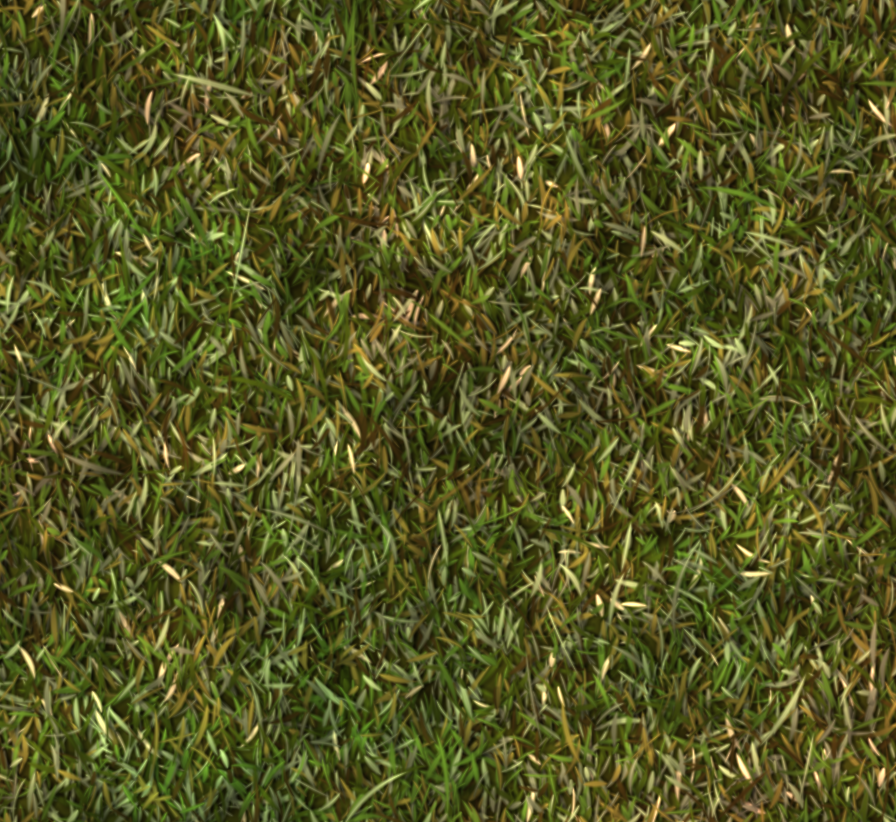
Reproduce this texture procedurally as a WebGL 1 fragment shader.

```glsl
precision highp float;
uniform vec2 u_resolution;

vec4 hash4(vec3 seed) {
  vec4 q = fract(seed.xyzx * vec4(0.1031, 0.1030, 0.0973, 0.1099));
  q += dot(q, q.wzxy + 33.33);
  return fract((q.xxyz + q.yzzw) * q.zywx);
}

float valueNoise(vec2 p) {
  vec2 cell = floor(p);
  vec2 f = fract(p);
  f = f * f * (3.0 - 2.0 * f);
  float bottom = mix(hash4(vec3(cell, 71.0)).x, hash4(vec3(cell + vec2(1.0, 0.0), 71.0)).x, f.x);
  float top = mix(hash4(vec3(cell + vec2(0.0, 1.0), 71.0)).x, hash4(vec3(cell + 1.0, 71.0)).x, f.x);
  return mix(bottom, top, f.y);
}

// Fresh greens, dry browns and pale straw, picked by a 0..1 value
vec3 bladeColor(float pick) {
  vec3 color = vec3(0.23, 0.17, 0.05);
  color = mix(color, vec3(0.24, 0.28, 0.05), step(0.10, pick));
  color = mix(color, vec3(0.33, 0.43, 0.12), step(0.30, pick));
  color = mix(color, vec3(0.48, 0.41, 0.15), step(0.52, pick));
  color = mix(color, vec3(0.46, 0.45, 0.30), step(0.69, pick));
  color = mix(color, vec3(0.61, 0.64, 0.39), step(0.84, pick));
  return mix(color, vec3(0.98, 0.85, 0.58), step(0.978, pick));
}

// Paints one layer of curved, tapered blades over the turf below
vec3 paintBlades(vec3 turf, vec2 p, float layer, float density, float scale) {
  vec2 q = p * scale + hash4(vec3(layer, 5.0, 9.0)).xy * 40.0;
  vec2 home = floor(q);
  float blur = 0.0024 * scale;
  for (int y = -1; y <= 1; y++) {
    for (int x = -1; x <= 1; x++) {
      vec2 cell = home + vec2(float(x), float(y));
      vec4 place = hash4(vec3(cell, layer + 11.0));
      vec4 look = hash4(vec3(cell, layer + 143.0));
      if (look.w > density) continue;

      // Mostly upright, with some lying flat
      float angle = (place.z + place.w - 1.0) * 1.7 - 0.08;
      vec2 axis = vec2(sin(angle), cos(angle));
      vec2 r = q - cell - place.xy;
      float along = dot(r, axis);
      float halfLength = mix(0.25, 0.8, look.y);
      float bend = (fract(look.z * 17.0) - 0.5) * 0.6;
      float across = dot(r, vec2(axis.y, -axis.x)) - bend * along * along;
      float t = along / halfLength;
      float taper = max(1.0 - t * t, 0.0);
      float width = mix(0.0011, 0.0034, look.z) * scale * taper;
      float ends = smoothstep(0.0, 0.5, taper);

      float shade = 1.0 - smoothstep(width, width + 2.0 * blur, abs(across - blur));
      turf *= 1.0 - 0.2 * shade * ends;
      float cover = 1.0 - smoothstep(width - blur, width + blur, abs(across));
      vec3 color = bladeColor(look.x) * (1.02 + 0.25 * t + 0.3 * (place.x - 0.5));
      turf = mix(turf, color, cover * ends * 0.92);
    }
  }
  return turf;
}

void main() {
  vec2 p = gl_FragCoord.xy / u_resolution.x;

  // Shaded soil and thatch
  vec3 turf = mix(vec3(0.13, 0.11, 0.02), vec3(0.27, 0.28, 0.06), valueNoise(p * 50.0));

  // Short dense blades
  for (int i = 0; i < 19; i++) {
    turf = paintBlades(turf, p, float(i), 0.95, 21.0 + 0.5 * float(i));
  }
  // Sparse long blades
  for (int i = 0; i < 2; i++) {
    turf = paintBlades(turf, p, float(i) + 30.0, 0.3, 14.0);
  }

  // Uneven light, small hollows and drier patches
  float patches = valueNoise(p * 6.0 + 3.0) - 0.5;
  float clumps = valueNoise(p * 15.0 + 14.0) - 0.5;
  float hollows = valueNoise(p * 34.0 + 9.0) - 0.5;
  turf *= 1.13 + 0.26 * patches + 0.34 * clumps + 0.5 * hollows + 0.12 * (p.x - 0.5);
  float dryness = valueNoise(p * 5.0 + 20.0) + 0.7 * valueNoise(p * 19.0 + 31.0) - 0.95 + 0.3 * p.x;
  turf *= 1.0 + dryness * vec3(0.22, 0.0, 0.1);

  gl_FragColor = vec4(clamp(turf, 0.0, 1.0), 1.0);
}
```
